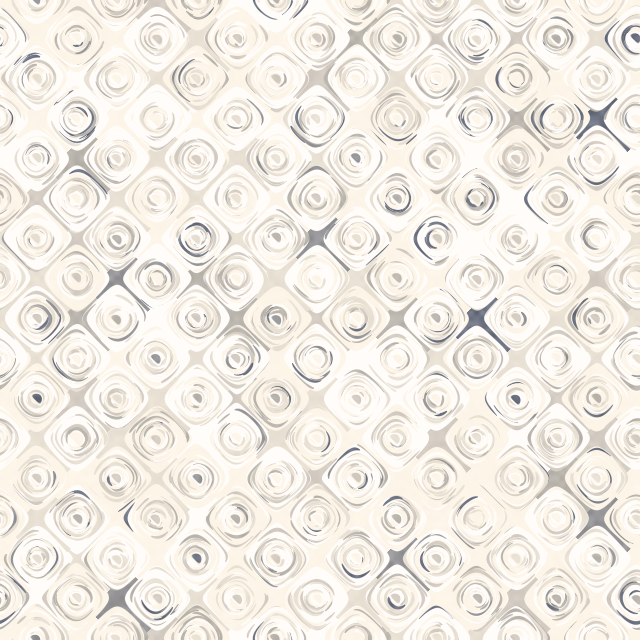
This pattern is drawn by a Shadertoy shader. Its source:

```glsl
// Painted swirls on a staggered grid, eight across and sixteen half-step rows.
// Tapered arcs follow the contours of a cosine product, round at the heart and
// square at the rim; star-shaped streaks fill the corners between swirls.

const float PI = 3.14159265;

float hash(vec3 p) {
    return fract(sin(dot(p, vec3(127.1, 311.7, 74.7))) * 43758.5453);
}

float noise(vec2 p) {
    vec2 i = floor(p), f = fract(p);
    f = f * f * (3.0 - 2.0 * f);
    return mix(mix(hash(vec3(i, 0.0)), hash(vec3(i + vec2(1, 0), 0.0)), f.x),
               mix(hash(vec3(i + vec2(0, 1), 0.0)), hash(vec3(i + 1.0, 0.0)), f.x), f.y);
}

// Picks a paint, from white through cream and stone to rare slate
vec3 ink(float t) {
    vec3 c = vec3(1.00, 0.99, 0.98);
    if (t > 0.28) c = vec3(0.99, 0.96, 0.91);
    if (t > 0.57) c = vec3(0.91, 0.88, 0.83);
    if (t > 0.76) c = vec3(0.83, 0.80, 0.76);
    if (t > 0.88) c = vec3(0.73, 0.71, 0.68);
    if (t > 0.96) c = vec3(0.59, 0.59, 0.60);
    if (t > 0.985) c = vec3(0.43, 0.45, 0.51);
    return c;
}

// Lattice address that wraps at the canvas borders
vec2 wrapId(vec2 cell) {
    return mod(vec2(cell.x + cell.y, cell.x - cell.y), 16.0);
}

void mainImage(out vec4 fragColor, in vec2 fragCoord) {
    vec2 uv = fragCoord / iResolution.y * 8.0 - vec2(0.46, 0.02);
    float pixel = 8.0 * sqrt(2.0) / iResolution.y;

    // Diagonal lattice with one swirl around each integer point
    vec2 diag = vec2(uv.x + uv.y, uv.x - uv.y);
    vec2 cell = floor(diag + 0.5);
    vec2 q = diag - cell;
    vec2 id = wrapId(cell);

    // Contour radius: 0 at the heart, 1 along the rim
    vec2 s = sin(PI * q), c = cos(PI * q);
    float radius = sqrt(max(1.0 - c.x * c.y, 0.0));
    float angle = atan(q.y, q.x);
    float slope = PI * length(vec2(s.x * c.y, c.x * s.y)) / (2.0 * max(radius, 0.05));
    float soft = max(slope * pixel, 0.002) * 0.7;

    vec3 color = ink(0.4 * hash(vec3(id, 1.0)));
    float mood = 0.12 * (hash(vec3(id, 2.0)) - 0.5);

    // Arcs tapered at both ends, each drifting slightly off its contour
    for (int i = 0; i < 44; i++) {
        float k = float(i) * 7.0 + 10.0;
        float ring = 0.27 + 0.72 * fract(float(i) * 0.618 + hash(vec3(id, 3.0)));
        float middle = 2.0 * PI * hash(vec3(id, k));
        float turn = mod(angle - middle + PI, 2.0 * PI) - PI;
        float reach = mix(1.7, 0.7, ring) * (0.5 + hash(vec3(id, k + 1.0)));
        reach *= 1.0 - 0.5 * ring * ring * pow(sin(middle), 2.0);
        float width = mix(0.065, 0.026, ring) * (0.55 + 0.8 * hash(vec3(id, k + 2.0)));
        float tilt = 0.09 * (hash(vec3(id, k + 3.0)) - 0.5);
        float path = ring + tilt * turn + 0.012 * sin(3.0 * angle + k);
        float taper = sqrt(max(1.0 - pow(turn / reach, 2.0), 0.0));
        float d = abs(radius - path) - width * taper;
        float cover = (1.0 - smoothstep(-soft, soft, d)) * smoothstep(0.0, 0.3, taper);
        color = mix(color, ink(hash(vec3(id, k + 4.0)) + mood), cover);
    }

    // Bean at the heart, in a pale surround
    vec2 bean = q - 0.04 * (vec2(hash(vec3(id, 4.0)), hash(vec3(id, 5.0))) - 0.5);
    bean.x += 3.0 * bean.y * bean.y - 0.01;
    float heart = length(bean / vec2(0.062, 0.098)) - 1.0;
    float edge = pixel * 10.0;
    color = mix(color, ink(0.4 * hash(vec3(id, 6.0))), 1.0 - smoothstep(0.4 - edge, 0.4 + edge, heart));
    color = mix(color, ink(0.35 + 0.645 * hash(vec3(id, 7.0))), 1.0 - smoothstep(-edge, edge, heart));

    // Corner stars, with one long arm trailing down to the right
    vec2 corner = wrapId(floor(diag - vec2(0.0, 0.3)));
    float rim = 0.95 + 0.03 * hash(vec3(corner, 8.0)) + 0.008 * sin(9.0 * diag.y);
    float star = smoothstep(rim - soft, rim + soft, radius);
    color = mix(color, ink(0.2 + 0.79 * hash(vec3(corner, 9.0))), star);

    // Faint brush mottling, stronger in the darker paint
    color += (noise(uv * 14.0) - 0.5) * 0.25 * (1.0 - color.g);
    fragColor = vec4(clamp(color, 0.0, 1.0), 1.0);
}
```
